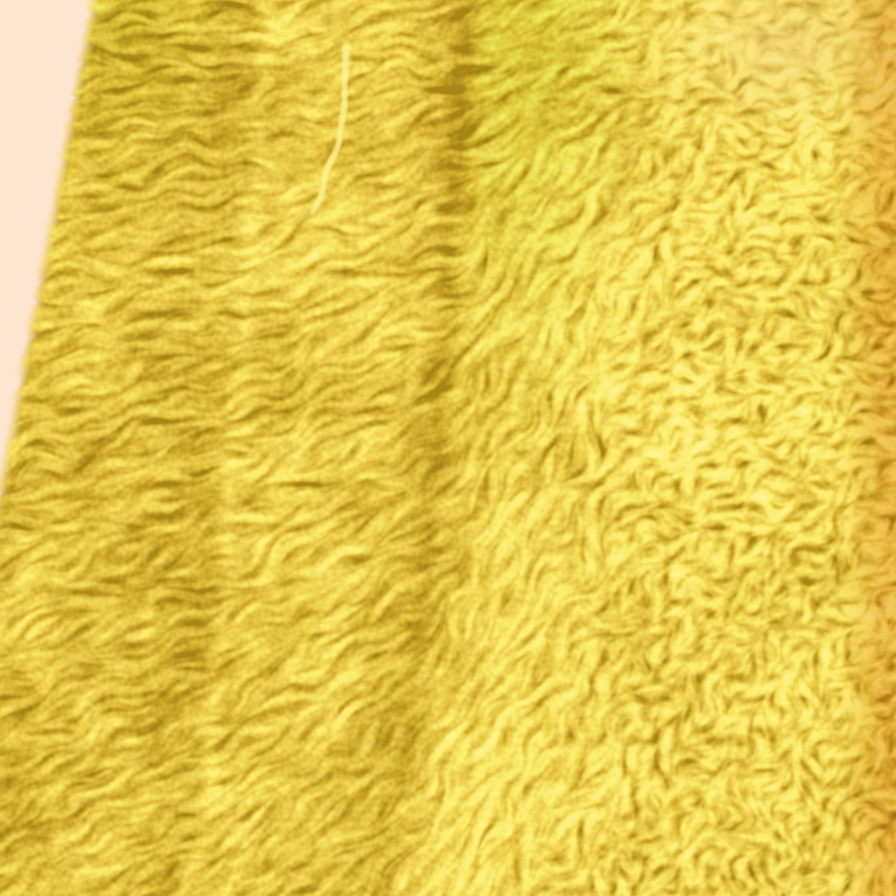
This texture is drawn by a three.js fragment shader. Its source:

```glsl
varying vec2 vUv;

const vec3 DEEP   = vec3(0.66, 0.52, 0.09);
const vec3 SHADE  = vec3(0.81, 0.67, 0.17);
const vec3 BODY   = vec3(0.89, 0.76, 0.25);
const vec3 LIGHT  = vec3(0.94, 0.84, 0.33);
const vec3 BRIGHT = vec3(0.98, 0.92, 0.42);
const vec3 GLINT  = vec3(1.00, 0.96, 0.58);
const vec3 WALL   = vec3(0.99, 0.90, 0.81);
const vec3 PALE   = vec3(0.94, 0.82, 0.52);
const vec3 GREEN_TINT  = vec3(0.94, 0.98, 0.80);
const vec3 ORANGE_TINT = vec3(0.95, 0.83, 0.72);

const float FUR_SCALE  = 84.0;   // tufts across the canvas
const float CURL_SCALE = 25.0;   // bends in the pile direction
const float LONG_PILE  = 0.019;  // half length of combed strands
const float CURLY_PILE = 0.009;  // half length of curly strands
const float COMBED_GAIN = 2.5;
const float CURLY_GAIN  = 2.1;
const float FUZZ_GAIN   = 0.32;  // loose fibres over the strands
const int   HALF_STEPS = 6;

vec2 gradientAt(vec2 cell) {
  float a = 6.2832 * fract(sin(dot(cell, vec2(127.1, 311.7))) * 43758.5);
  return vec2(cos(a), sin(a));
}

float gradientNoise(vec2 p) {
  vec2 i = floor(p), f = fract(p);
  vec2 w = f * f * f * (f * (f * 6.0 - 15.0) + 10.0);
  vec2 e = vec2(0.0, 1.0);
  float low  = mix(dot(gradientAt(i), f), dot(gradientAt(i + e.yx), f - e.yx), w.x);
  float high = mix(dot(gradientAt(i + e), f - e), dot(gradientAt(i + 1.0), f - 1.0), w.x);
  return mix(low, high, w.y);
}

// Lines that divide the cloth, as x for a given y
float hemX(float y)   { return 0.105 - 0.19 * (1.0 - y); }
float ridgeX(float y) { return 0.22 + 0.075 * y; }
float foldX(float y)  { return 0.437 + 0.128 * y - 0.04 * y * y; }

float bell(float x, float width) { return exp(-x * x / (width * width)); }

float curliness(vec2 p) {
  return smoothstep(0.06, 0.28, p.x - foldX(p.y));
}

// Direction in which the pile lies
vec2 pileDirection(vec2 p) {
  float u = p.x - foldX(p.y);
  float leftAngle = mix(0.5, 0.05, p.y) + 0.2 * smoothstep(-0.25, -0.15, u);
  float level = smoothstep(0.12, 0.35, u) * smoothstep(0.15, 0.5, p.y);
  float rightAngle = mix(1.02, 0.35, max(level, smoothstep(0.65, 1.0, p.y)));
  float angle = mix(leftAngle, rightAngle, smoothstep(-0.01, 0.04, u));
  angle += mix(1.2, 2.6, curliness(p)) * gradientNoise(p * CURL_SCALE);
  return vec2(cos(angle), sin(angle));
}

float tufts(vec2 p) {
  return gradientNoise(p * FUR_SCALE) + 0.45 * gradientNoise(p * FUR_SCALE * 1.9 + 37.0);
}

// Smear the tufts along the pile to form strands
float fur(vec2 p) {
  float curly = curliness(p);
  float stride = mix(LONG_PILE, CURLY_PILE, curly) / float(HALF_STEPS);
  vec2 ahead = p, behind = p;
  float sum = tufts(p), total = 1.0;
  for (int i = 1; i <= HALF_STEPS; i++) {
    float s = float(i) / float(HALF_STEPS + 1);
    float weight = 1.0 - s * s;
    ahead  += stride * pileDirection(ahead);
    behind -= stride * pileDirection(behind);
    sum += weight * (tufts(ahead) + tufts(behind));
    total += 2.0 * weight;
  }
  float strands = mix(COMBED_GAIN, CURLY_GAIN, curly) * sum / total;
  float fuzz = gradientNoise(p * vec2(70.0, 105.0)) + gradientNoise(p * 170.0);
  return strands - 0.3 * strands * strands + FUZZ_GAIN * fuzz;
}

// Broad light and shadow of the folds
float drape(vec2 p) {
  float wobble = 0.012 * gradientNoise(p * vec2(4.0, 13.0));
  float u = p.x - foldX(p.y) + wobble;
  float v = p.x - ridgeX(p.y) + wobble;
  float tone = mix(0.27, 0.46, smoothstep(-0.02, 0.03, v));
  tone = mix(tone, 0.64, smoothstep(0.0, mix(0.06, 0.2, p.y), u));
  tone += 0.3 * bell(v - 0.004, 0.011) - 0.17 * bell(v + 0.035, 0.03);
  tone -= mix(0.2, 0.55, p.y) * bell(u + 0.005, 0.013);
  tone -= 0.2 * bell(min(u + 0.01, 0.0), 0.05) * (1.0 - smoothstep(-0.01, 0.03, u));
  tone += 0.1 * bell(u - 0.2, 0.12);
  return tone + 0.35 * gradientNoise(p * 5.0 + 11.0) + 0.4 * gradientNoise(p * 15.0 + 5.0);
}

vec3 clothColor(float t) {
  vec3 c = mix(DEEP, SHADE, clamp((t + 0.6) / 0.6, 0.0, 1.0));
  c = mix(c, BODY, clamp(t * 3.0, 0.0, 1.0));
  c = mix(c, LIGHT, clamp(t * 3.0 - 1.0, 0.0, 1.0));
  c = mix(c, BRIGHT, clamp(t * 3.0 - 2.0, 0.0, 1.0));
  return mix(c, GLINT, clamp((t - 1.0) * 1.6, 0.0, 1.0));
}

void main() {
  vec2 p = vUv;
  float pile = fur(p);
  vec3 color = clothColor(drape(p) + pile);

  // Local tints
  float u = p.x - foldX(p.y);
  float green = bell(u - 0.07, 0.1) * smoothstep(0.45, 1.0, p.y) * smoothstep(-0.01, 0.02, u);
  green = max(green, 0.7 * bell(p.x - 0.14, 0.07) * smoothstep(0.75, 1.0, p.y));
  color *= mix(vec3(1.0), GREEN_TINT, green);
  color = mix(color, PALE, 0.5 * bell(length((p - vec2(0.88, 0.95)) * vec2(1.0, 1.5)), 0.11));
  color *= mix(vec3(1.0), ORANGE_TINT, smoothstep(0.93, 0.995, p.x + 0.01 * pile));

  // Loose pale thread
  float s = (p.y - 0.76) / 0.195;
  float threadX = mix(0.35, 0.39, s) + 0.03 * s * (1.0 - s) + 0.01 * gradientNoise(p * 22.0);
  float thread = 1.0 - smoothstep(0.001, 0.006, abs(p.x - threadX));
  thread *= smoothstep(-0.02, 0.03, s) * (1.0 - smoothstep(0.95, 1.02, s));
  color = mix(color, GLINT, 0.8 * thread);

  // Fuzzy hem against the wall
  float cloth = smoothstep(-0.008, 0.008, p.x - hemX(p.y) + 0.006 * pile);
  gl_FragColor = vec4(mix(WALL, color, cloth), 1.0);
}
```
